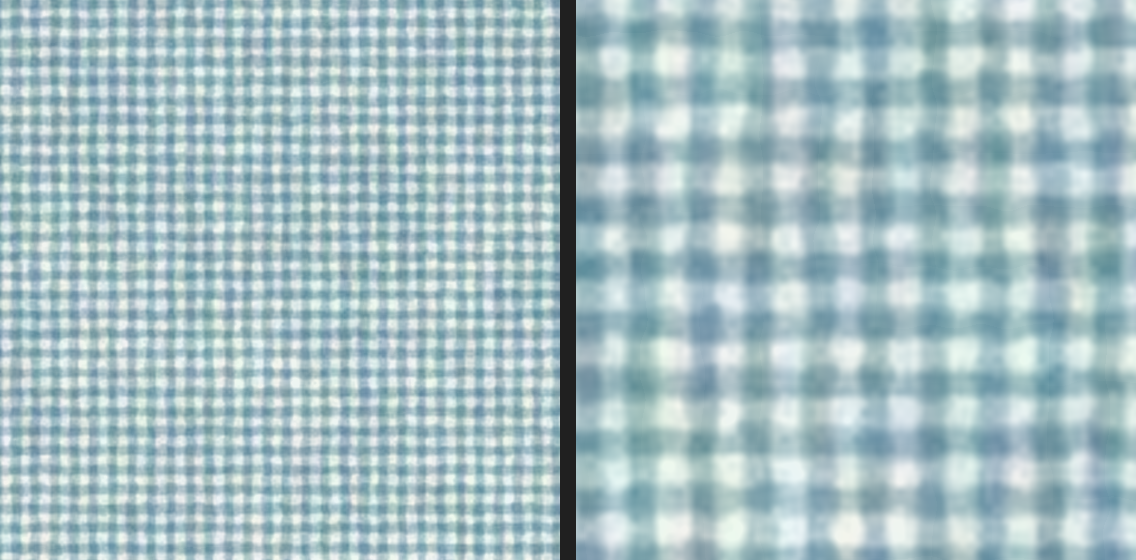
Left, the full canvas; right, a detail of the centre.
Write a Shadertoy shader that draws this texture.

```glsl
const vec2 REPEATS = vec2(29.0, 28.8);      // checks across and down
const vec2 LIGHT_CENTER = vec2(0.34, 0.12); // first light stripe, in checks
const float LIGHT_HALF_WIDTH = 0.25;        // in checks
const float EDGE_SOFTNESS = 0.15;
const float WIDTH_JITTER = 0.06;
const float EDGE_WOBBLE = 0.16;
const float THREADS_PER_CHECK = 4.0;
const float THREAD_CONTRAST = 0.10;
const float STRIPE_FADE = 0.13;
const float GRAIN_SCALE = 190.0;
const float GRAIN_CONTRAST = 0.16;
const float PATCH_CONTRAST = 0.07;
const float TINT_STRENGTH = 0.045;

const vec3 DARK_BLUE = vec3(0.45, 0.595, 0.645);
const vec3 MID_BLUE = vec3(0.645, 0.745, 0.765);
const vec3 OFF_WHITE = vec3(0.885, 0.925, 0.915);
const vec3 WARM_TINT = vec3(0.8, 0.2, -1.0);
const vec3 PINK_TINT = vec3(0.7, -0.7, 0.3);

float hash(vec2 p) {
    return fract(sin(dot(p, vec2(127.1, 311.7))) * 43758.5453);
}

// Smooth value noise in 0..1
float noise(vec2 p) {
    vec2 i = floor(p);
    vec2 f = fract(p);
    f = f * f * (3.0 - 2.0 * f);
    return mix(mix(hash(i), hash(i + vec2(1.0, 0.0)), f.x),
               mix(hash(i + vec2(0.0, 1.0)), hash(i + vec2(1.0, 1.0)), f.x), f.y);
}

// Lightness of one yarn direction: x runs across the stripes, y along them
float yarn(float x, float y, float seed) {
    x += EDGE_WOBBLE * (noise(vec2(x * 3.0, y * 2.2) + seed) - 0.5);
    float id = floor(x);
    float halfWidth = LIGHT_HALF_WIDTH + WIDTH_JITTER * (hash(vec2(id, seed)) - 0.5);
    float light = 1.0 - smoothstep(halfWidth - EDGE_SOFTNESS, halfWidth + EDGE_SOFTNESS,
                                   abs(fract(x) - 0.5));

    // Each stripe fades slowly along its length; single threads vary more finely
    float fade = noise(vec2(id * 7.0, y * 0.3) + seed) - 0.5;
    float thread = noise(vec2(x * THREADS_PER_CHECK, y * 0.45) + seed * 3.0) - 0.5;
    return light + STRIPE_FADE * fade + 2.0 * THREAD_CONTRAST * thread;
}

void mainImage(out vec4 fragColor, in vec2 fragCoord) {
    vec2 uv = fragCoord / iResolution.xy;
    vec2 check = uv * REPEATS - LIGHT_CENTER + 0.5;

    // Weave: both yarn directions share the surface equally
    float warp = yarn(check.x, check.y, 11.0);
    float weft = yarn(check.y, check.x, 37.0);
    float tone = 0.5 * (warp + weft);

    // Broad wear, then fuzzy fibre grain drawn out along both directions
    float wear = noise(uv * 6.0 + 5.0) + noise(uv * 15.0 + 19.0) - 1.0;
    float grain = noise(uv * GRAIN_SCALE)
                + 0.6 * noise(uv * GRAIN_SCALE * vec2(1.2, 0.45) + 51.0)
                + 0.6 * noise(uv * GRAIN_SCALE * vec2(0.45, 1.2) + 83.0) - 1.1;
    tone = clamp(tone + PATCH_CONTRAST * wear + GRAIN_CONTRAST * grain, -0.15, 1.1);

    vec3 color = tone < 0.5 ? mix(DARK_BLUE, MID_BLUE, tone * 2.0)
                            : mix(MID_BLUE, OFF_WHITE, tone * 2.0 - 1.0);

    // Faint cream, lilac and green casts in the yarn
    float warm = noise(check * vec2(2.0, 0.9) + 7.0) - 0.5;
    float pink = noise(check * vec2(2.4, 0.6) + 67.0) - 0.5;
    color += TINT_STRENGTH * (warm * WARM_TINT + pink * PINK_TINT);

    fragColor = vec4(clamp(color, 0.0, 1.0), 1.0);
}
```
